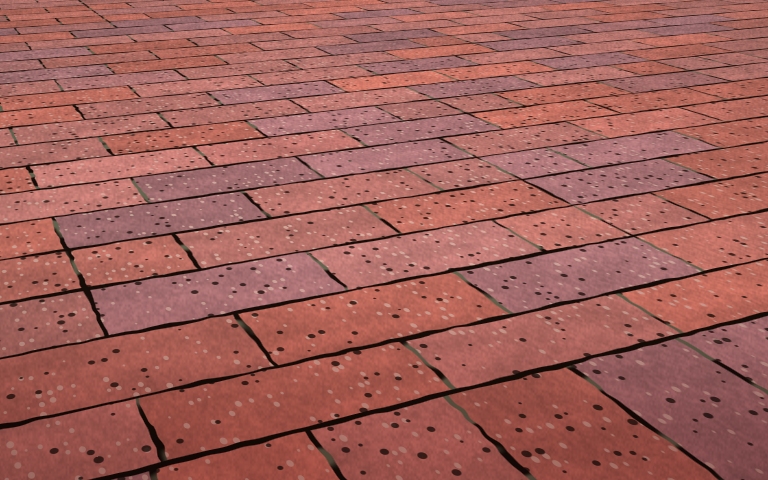
Give the GLSL for this texture, as a WebGL 2 fragment shader.

```glsl
#version 300 es
precision highp float;

uniform vec2 u_resolution;
out vec4 fragColor;

// Ground plane: horizon height, brick axes as (slope in x, constant)
const float HORIZON = 1.2917;
const vec2 ALONG_AXIS = vec2(3.278, 0.786);
const vec2 ACROSS_AXIS = vec2(-1.579, 8.498);
const float FIRST_ROW = 6.19;

// Bond, in brick widths
const float SOLDIER_EDGE = 0.13;
const float SOLDIER_START = 0.43;
const float BOND_START = 1.53;
const float SPLIT_CHANCE = 0.07;
const vec2 JOINT_HALF = vec2(0.019, 0.027);
const float EDGE_WOBBLE = 0.022;

// Surface wear
const vec2 CHIP_CELL = vec2(0.075, 0.14);
const vec2 PIT_CELL = vec2(0.10, 0.13);
const float CHIP_CHANCE = 0.24;
const float PIT_CHANCE = 0.17;
const float GRAIN = 0.11;

const vec3 TERRACOTTA = vec3(0.79, 0.45, 0.39);
const vec3 ROSE = vec3(0.76, 0.48, 0.45);
const vec3 PLUM = vec3(0.68, 0.46, 0.47);
const vec3 CHIP = vec3(0.88, 0.74, 0.68);
const vec3 SHADOW = vec3(0.09, 0.05, 0.03);
const vec3 SAND = vec3(0.40, 0.41, 0.32);
const vec3 NEAR_LIGHT = vec3(0.77, 0.66, 0.66);
const vec3 FAR_LIGHT = vec3(0.93, 0.95, 0.95);

float hash(vec2 p) {
    vec3 h = fract(vec3(p.xyx) * vec3(0.1031, 0.1030, 0.0973));
    h += dot(h, h.yzx + 33.33);
    return fract((h.x + h.y) * h.z);
}

float noise(vec2 p) {
    vec2 i = floor(p), f = fract(p);
    f = f * f * (3.0 - 2.0 * f);
    float low = mix(hash(i), hash(i + vec2(1, 0)), f.x);
    float high = mix(hash(i + vec2(0, 1)), hash(i + vec2(1, 1)), f.x);
    return mix(low, high, f.y);
}

// Distance to the cross joint and to the long joint, with the brick's id
vec2 jointDistance(vec2 q, out vec2 id) {
    bool soldier = q.y < SOLDIER_EDGE;
    float row = soldier ? -1.0 : floor(q.y);
    float len = soldier ? 1.0 : 2.0;
    float start = soldier ? SOLDIER_START : BOND_START - mod(row, 2.0);
    float k = (q.x - start) / len;
    float along = fract(k) * len;
    id = vec2(floor(k), row);
    if (!soldier && hash(id + 47.0) < SPLIT_CHANCE) {
        id.x += 0.5 * step(1.0, along);
        along = fract(along);
        len = 1.0;
    }
    float low = soldier ? SOLDIER_EDGE - 2.0 : max(row, SOLDIER_EDGE);
    float high = soldier ? SOLDIER_EDGE : row + 1.0;
    return vec2(min(along, len - along), min(q.y - low, high - q.y));
}

// Scattered specks, one per chosen cell, fading where too small to see
float specks(vec2 q, vec2 cell, float chance, vec2 footprint, float seed) {
    vec2 g = q / cell, c = floor(g) + seed;
    float blur = max(footprint.x / cell.x, footprint.y / cell.y);
    vec2 center = 0.3 + 0.4 * vec2(hash(c + 11.0), hash(c + 23.0));
    float radius = mix(0.10, 0.30, hash(c + 37.0));
    float soft = max(0.06, 0.5 * blur);
    float disc = 1.0 - smoothstep(radius - soft, radius + soft, length(fract(g) - center));
    return disc * step(hash(c), chance) * (1.0 - smoothstep(0.35, 1.3, blur));
}

void main() {
    vec2 p = gl_FragCoord.xy / u_resolution.y;

    // Project the canvas onto the pavement
    float depth = HORIZON - p.y;
    vec2 q = vec2(dot(ALONG_AXIS, vec2(p.x, 1.0)), dot(ACROSS_AXIS, vec2(p.x, 1.0))) / depth;
    q.y -= FIRST_ROW;
    vec2 footprint = fwidth(q);

    // Bricks with slightly ragged edges
    vec2 id;
    vec2 wobble = vec2(noise(q * 9.0), noise(q * 9.0 + 50.0)) - 0.5;
    vec2 gap = jointDistance(q + EDGE_WOBBLE * wobble, id);
    vec3 color = mix(TERRACOTTA, ROSE, smoothstep(0.25, 0.75, hash(id + 3.0)));
    color = mix(color, PLUM, smoothstep(0.68, 0.85, hash(id + 71.0)));
    color *= 0.93 + 0.14 * hash(id + 19.0);

    // Mottling, grain, pale chips and dark pits
    color *= 0.93 + 0.14 * noise(q * vec2(2.5, 4.0) + id * 5.0);
    color *= 1.0 + GRAIN * (noise(p * vec2(260.0, 190.0)) - 0.5);
    color *= 1.0 + GRAIN * (noise(q * vec2(34.0, 16.0)) - 0.5);
    color = mix(color, CHIP, 0.75 * specks(q, CHIP_CELL, CHIP_CHANCE, footprint, 0.0));
    color = mix(color, SHADOW, 0.75 * specks(q, PIT_CELL, PIT_CHANCE, footprint, 90.0));

    // Joints: shadowed long ones, partly sand-filled cross ones
    vec2 halfWidth = JOINT_HALF * (0.5 + noise(q * 3.0 + 20.0));
    vec2 joint = clamp((halfWidth - gap) / footprint + 0.5, 0.0, 1.0);
    joint *= min(vec2(1.0), 4.0 * halfWidth / footprint);
    vec3 filling = mix(SHADOW, SAND, smoothstep(0.4, 0.65, noise(q * 5.0 + 80.0)));
    color = mix(color, filling, joint.x);
    color = mix(color, SHADOW, joint.y);

    // Light falls off toward the viewer, the far end and the sides
    color *= mix(NEAR_LIGHT, vec3(1.0), smoothstep(0.0, 0.55, p.y));
    color *= mix(vec3(1.0), FAR_LIGHT, smoothstep(0.7, 1.0, p.y));
    float side = 2.0 * gl_FragCoord.x / u_resolution.x - 1.0;
    color *= 1.0 - 0.08 * side * side;
    fragColor = vec4(color, 1.0);
}
```
